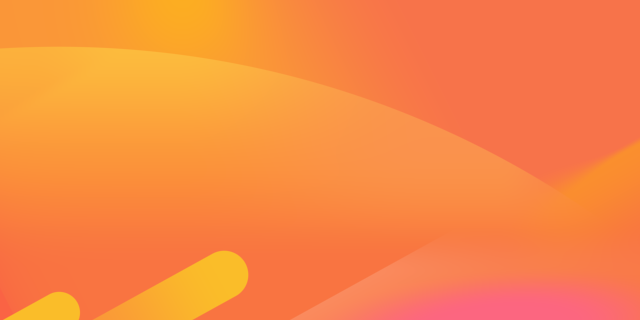
Write a WebGL 1 fragment shader that draws this background.

```glsl
precision mediump float;
// Warm abstract backdrop: a huge translucent disc over an amber-to-coral sky,
// with slanted panels, a pink glow and two rounded bars along the lower edge.
// Layers are signed distances and soft ramps, in units of the canvas height.

uniform vec2 u_resolution;

// Shared slant of the panels and bars
const vec2 SLANT = vec2(0.875, 0.483);
const vec2 SLANT_NORMAL = vec2(-0.483, 0.875);

// Layout
const vec2 DISC_CENTER = vec2(0.182, -2.076);
const float DISC_RADIUS = 2.93;
const vec2 SUN_CENTER = vec2(0.57, 1.03);
const vec2 SUN_SIZE = vec2(0.23, 0.28);
const vec2 RIGHT_PANEL = vec2(2.0, 0.5625);
const vec2 LOWER_PANEL = vec2(1.406, 0.276);
const vec2 SHEEN_EDGE = vec2(0.339, 0.818);
const vec2 PINK_CENTER = vec2(1.55, -0.025);
const vec2 PINK_SIZE = vec2(0.46, 0.135);
const float PINK_TILT = 0.08;
const vec2 LONG_BAR = vec2(0.7005, 0.141);
const vec2 SHORT_BAR = vec2(0.185, 0.023);
const float LONG_RADIUS = 0.0755;
const float SHORT_RADIUS = 0.065;

// Palette
const vec3 AMBER = vec3(0.98, 0.59, 0.22);
const vec3 SUN = vec3(0.99, 0.68, 0.13);
const vec3 CORAL = vec3(0.97, 0.45, 0.29);
const vec3 ORANGE = vec3(0.98, 0.56, 0.18);
const vec3 EMBER = vec3(0.975, 0.455, 0.255);
const vec3 GOLD = vec3(0.99, 0.74, 0.24);
const vec3 TANGERINE = vec3(0.985, 0.56, 0.225);
const vec3 PEACH = vec3(0.98, 0.57, 0.31);
const vec3 SALMON = vec3(0.98, 0.56, 0.39);
const vec3 PINK = vec3(0.99, 0.40, 0.50);
const vec3 SCARLET = vec3(0.98, 0.37, 0.27);
const vec3 BAR_YELLOW = vec3(0.98, 0.74, 0.16);

// Coverage of a shape from its signed distance (negative inside)
float cover(float d, float soft) {
    return 1.0 - smoothstep(-soft, soft, d);
}

// Height above a slanted line through the given point
float aboveLine(vec2 p, vec2 point) {
    return dot(p - point, SLANT_NORMAL);
}

// Rounded bar whose tip is at the given center and which runs down-left
float barDistance(vec2 p, vec2 tip, float radius) {
    vec2 q = p - tip;
    return length(q - SLANT * min(dot(q, SLANT), 0.0)) - radius;
}

vec3 skyColor(vec2 p) {
    vec2 q = (p - SUN_CENTER) / SUN_SIZE;
    vec3 col = mix(AMBER, SUN, exp(-dot(q, q)));
    return mix(col, CORAL, smoothstep(0.6, 1.3, p.x + 0.5 * (p.y - 1.0)));
}

vec3 discColor(vec2 p) {
    vec3 col = mix(EMBER, TANGERINE, smoothstep(0.16, 0.5, p.y));
    col = mix(col, GOLD, smoothstep(0.38, 0.9, p.y));
    float haze = smoothstep(0.55, 1.35, p.x) * smoothstep(0.2, 0.55, p.y);
    col = mix(col, PEACH, 0.9 * haze);
    // Faint darker fold in the upper left
    float fold = cover(-aboveLine(p, SHEEN_EDGE), 0.025);
    return mix(col, AMBER, 0.28 * fold * (1.0 - smoothstep(0.1, 0.4, p.x)));
}

void main() {
    vec2 p = gl_FragCoord.xy / u_resolution.y;
    float aa = 0.8 / u_resolution.y;

    // Sky and right panel, whose edge blurs toward the left
    vec3 col = skyColor(p);
    float d = aboveLine(p, RIGHT_PANEL);
    float blur = mix(0.07, 0.012, smoothstep(1.65, 1.95, p.x));
    vec3 panel = mix(ORANGE, EMBER, smoothstep(0.0, 0.32, -d));
    col = mix(col, panel, cover(d, blur));

    // Great disc, dissolving at its right end
    d = length(p - DISC_CENTER) - DISC_RADIUS;
    float fade = 1.0 - smoothstep(1.55, 1.95, p.x);
    col = mix(col, discColor(p), cover(d, aa) * fade);

    // Lower panel, brightest along its slanted edge
    d = aboveLine(p, LOWER_PANEL);
    float shine = exp(3.5 * min(d, 0.0)) * (1.0 - smoothstep(0.14, 0.3, p.y));
    col = mix(col, SALMON, 0.85 * shine * cover(d, aa));

    // Pink glow
    vec2 q = p - PINK_CENTER;
    q.y -= PINK_TILT * q.x;
    float glow = 1.0 - smoothstep(0.5, 1.4, length(q / PINK_SIZE));
    col = mix(col, PINK, glow);

    // Scarlet corner with a soft halo
    d = (p.y + 1.95 * p.x - 0.1) / 2.19;
    float corner = 0.5 * exp(-14.0 * max(d, 0.0)) + 0.3 * cover(d, aa);
    col = mix(col, SCARLET, corner);

    // Rounded bars; the long one melts into orange at its tail
    float tail = smoothstep(0.0, 0.48, dot(LONG_BAR - p, SLANT));
    vec3 longColor = mix(BAR_YELLOW, AMBER, tail);
    col = mix(col, longColor, cover(barDistance(p, LONG_BAR, LONG_RADIUS), aa));
    col = mix(col, BAR_YELLOW, cover(barDistance(p, SHORT_BAR, SHORT_RADIUS), aa));

    gl_FragColor = vec4(col, 1.0);
}
```
